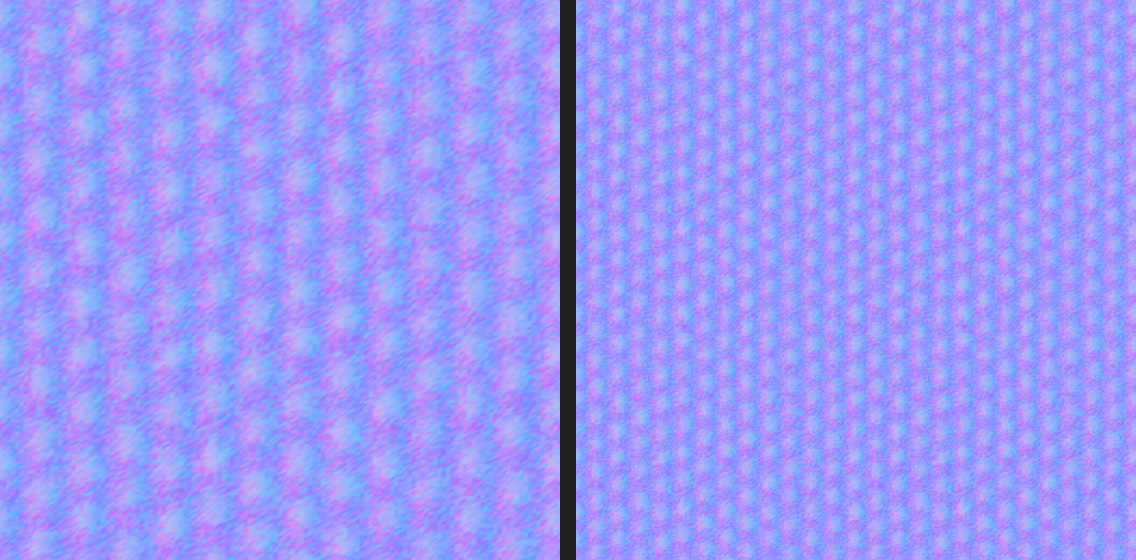
Left, the tile; right, the same tile 2 across and 2 down.
Give the GLSL for this texture map, as a WebGL 1 fragment shader.

```glsl
precision highp float;
// Tangent-space normal map of a knitted cloth: 13 ribs across, 10 stitches down each.
// Every stitch adds rounded tilts to the rib slope; slanted wrapping noise
// adds fibres, and hashes vary the place and strength of each stitch.

uniform vec2 u_resolution;

const float TAU = 6.2831853;
const vec2 GRID = vec2(13.0, 10.0);

float hash(vec2 p) {
  vec3 q = fract(vec3(p.xyx) * vec3(0.1031, 0.1030, 0.0973));
  q += dot(q, q.yzx + 33.33);
  return fract((q.x + q.y) * q.z);
}

// Hash of a lattice cell; one period across moves the lattice down by shear cells.
float cellHash(vec2 cell, vec2 period, float shear, float seed) {
  float turns = floor(cell.x / period.x);
  cell.x -= turns * period.x;
  cell.y = mod(cell.y + turns * shear, period.y);
  return hash(cell + seed);
}

// Value noise in -1..1 that wraps on the unit square, slanted by shear.
float wrapNoise(vec2 uv, vec2 period, float shear, float seed) {
  vec2 p = uv * period - vec2(0.0, uv.x * shear);
  vec2 cell = floor(p);
  vec2 f = fract(p);
  f = f * f * (3.0 - 2.0 * f);
  float a = cellHash(cell, period, shear, seed);
  float b = cellHash(cell + vec2(1.0, 0.0), period, shear, seed);
  float c = cellHash(cell + vec2(0.0, 1.0), period, shear, seed);
  float d = cellHash(cell + vec2(1.0, 1.0), period, shear, seed);
  return 2.0 * mix(mix(a, b, f.x), mix(c, d, f.x), f.y) - 1.0;
}

// Round spot with a flatter top and a firmer edge than a Gaussian.
float spot(vec2 p, vec2 center, vec2 size) {
  float r = length((p - center) / size);
  return exp(-r * r * r);
}

// Ribs alternate by half a stitch, with one break and a slow drift.
float ribPhase(float rib) {
  float early = 0.31 + 0.52 * rib;
  float late = 0.20 + 0.51 * (rib - 5.0);
  return 1.0 - fract(rib < 4.5 ? early : late);
}

// Red and green tilt around one stitch.
vec2 stitchTilt(vec2 d) {
  vec2 tilt = vec2(0.010, 0.115) * spot(d, vec2(0.06, 0.06), vec2(0.30, 0.30));
  tilt += vec2(0.070, 0.0) * spot(d, vec2(-0.22, -0.10), vec2(0.25, 0.32));
  tilt += vec2(-0.055, 0.025) * spot(d, vec2(0.36, 0.0), vec2(0.19, 0.34));
  tilt += vec2(0.012, -0.030) * spot(d, vec2(-0.02, -0.42), vec2(0.42, 0.22));
  return tilt;
}

// Sum of the tilts of the nearby stitches.
vec2 stitches(vec2 p) {
  vec2 sum = vec2(0.0);
  float baseRib = floor(p.x + 0.5);
  for (int i = -1; i <= 1; i++) {
    float rib = baseRib + float(i);
    float wrappedRib = mod(rib, GRID.x);
    float phase = ribPhase(wrappedRib);
    float ribStrength = mix(0.88, 1.08, hash(vec2(wrappedRib, 71.0)));
    float baseRow = floor(p.y - phase + 0.5);
    for (int j = -1; j <= 1; j++) {
      float row = baseRow + float(j);
      vec2 id = vec2(wrappedRib, mod(row, GRID.y));
      vec2 jitter = vec2(hash(id + 11.0), hash(id + 37.0)) - 0.5;
      vec2 center = vec2(rib, row + phase) + jitter * vec2(0.08, 0.12);
      float strength = ribStrength * mix(0.82, 1.12, hash(id + 53.0));
      sum += strength * stitchTilt(p - center);
    }
  }
  return sum;
}

// Slanted fibres: streaks and thin creases tilt red and green in opposite directions.
vec2 fibres(vec2 uv) {
  float coarse = wrapNoise(uv, vec2(66.0, 130.0), 72.0, 3.0);
  float fine = wrapNoise(uv, vec2(104.0, 220.0), 124.0, 19.0);
  float cross = wrapNoise(uv, vec2(130.0, 200.0), 80.0, 41.0);
  float crease = 1.0 - abs(wrapNoise(uv, vec2(50.0, 90.0), 48.0, 67.0));
  crease = crease * crease * crease * crease - 0.33;
  float streak = 0.4 * coarse + 1.15 * fine - 0.35 * crease;
  return streak * vec2(-0.072, 0.072) + cross * vec2(0.058, 0.046);
}

void main() {
  vec2 uv = gl_FragCoord.xy / u_resolution;

  // Uneven pull of the cloth, with small ripples that fray the stitch edges.
  vec2 pull = vec2(wrapNoise(uv, vec2(6.0, 7.0), 0.0, 5.0),
                   wrapNoise(uv, vec2(5.0, 6.0), 0.0, 29.0));
  vec2 fray = vec2(wrapNoise(uv, vec2(64.0, 96.0), 48.0, 83.0),
                   wrapNoise(uv, vec2(64.0, 96.0), 48.0, 97.0));
  vec2 p = (uv + pull * vec2(0.003, 0.006) + fray * 0.005) * GRID + vec2(0.05, 0.0);

  // Rib slope, stitches and fibres.
  vec2 bumps = stitches(p);
  vec2 tilt = vec2(0.607 + 0.056 * cos(TAU * (p.x + 0.16)), 0.581);
  float roughness = 1.0 - 0.5 * smoothstep(0.03, 0.12, bumps.y);
  tilt += bumps + fibres(uv) * roughness;
  tilt += 0.008 * wrapNoise(uv, vec2(18.0, 20.0), 0.0, 61.0);

  // Blue falls gently with the tilt.
  vec2 slope = 2.0 * tilt - 1.0;
  float blue = 0.997 - 0.08 * dot(slope, slope);
  gl_FragColor = vec4(clamp(vec3(tilt, blue), 0.0, 1.0), 1.0);
}
```
